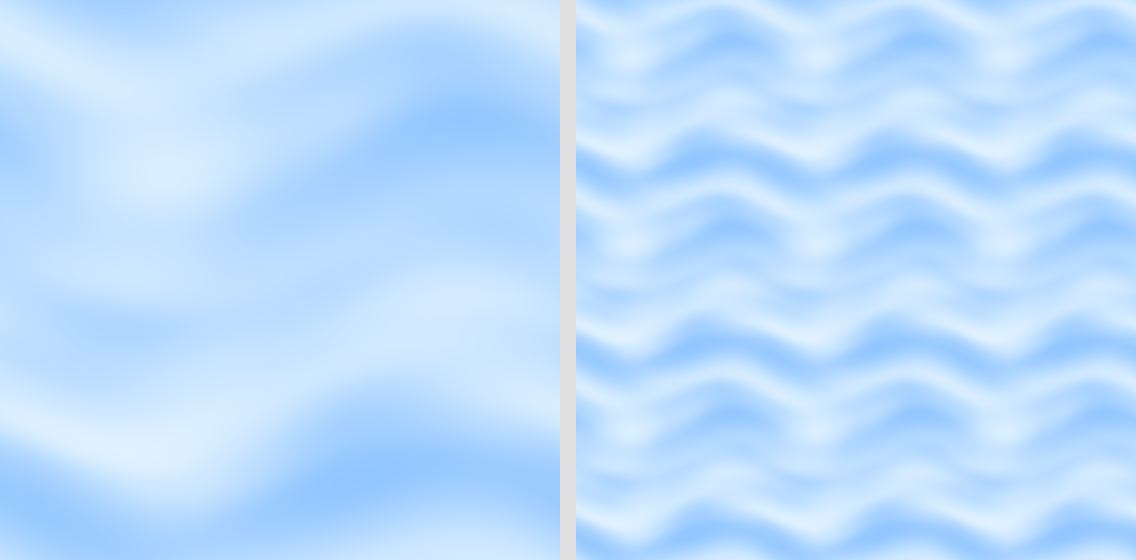
Left, the tile; right, the same tile 3 across and 3 down.
Write a WebGL 1 fragment shader that draws this texture.

```glsl
precision highp float;

uniform vec2 u_resolution;

#define DEEP_BLUE vec3(0.57, 0.775, 1.0)
#define PALE_BLUE vec3(0.90, 0.96, 1.0)
#define STREAK_CELLS vec2(2.0, 5.0)
#define DETAIL_CELLS vec2(3.0, 7.0)
#define STREAK_GAIN 1.0
#define DETAIL_GAIN 0.4
#define WAVE_HEIGHT 0.06
#define WAVE_TROUGH 0.3
#define SWAY 0.05
#define EDGE_SHARPNESS 0.035
#define SEED 3.0

const float TAU = 6.28319;

// Random gradient per lattice point, stretched vertically to favour flat streaks
vec2 latticeGradient(vec2 cell, vec2 period, float seed) {
    cell = mod(cell, period);
    float angle = TAU * fract(sin(dot(cell, vec2(127.1, 311.7)) + seed * 74.7) * 43758.5);
    return vec2(0.7 * cos(angle), 1.2 * sin(angle));
}

// Gradient noise that wraps after a whole number of cells
float tiledNoise(vec2 uv, vec2 period, float seed) {
    vec2 p = uv * period;
    vec2 cell = floor(p);
    vec2 f = p - cell;
    vec2 fade = f * f * f * (f * (f * 6.0 - 15.0) + 10.0);
    vec2 right = vec2(1.0, 0.0);
    vec2 up = vec2(0.0, 1.0);
    float a = dot(latticeGradient(cell, period, seed), f);
    float b = dot(latticeGradient(cell + right, period, seed), f - right);
    float c = dot(latticeGradient(cell + up, period, seed), f - up);
    float d = dot(latticeGradient(cell + 1.0, period, seed), f - 1.0);
    return mix(mix(a, b, fade.x), mix(c, d, fade.x), fade.y);
}

// Broad streaks plus a softer, finer layer
float streaks(vec2 uv) {
    float broad = tiledNoise(uv, STREAK_CELLS, SEED);
    float fine = tiledNoise(uv + vec2(0.17, 0.07), DETAIL_CELLS, SEED + 5.0);
    return STREAK_GAIN * broad + DETAIL_GAIN * fine;
}

void main() {
    vec2 uv = gl_FragCoord.xy / u_resolution;

    // Bend the streaks along one wave per tile
    vec2 bent = uv;
    bent.y += WAVE_HEIGHT * cos(TAU * (uv.x - WAVE_TROUGH));
    bent.x += SWAY * sin(TAU * uv.y);

    // Shift by brightness: crisper lower edges, softer upper ones
    bent.y += EDGE_SHARPNESS * streaks(bent);

    float brightness = smoothstep(-0.75, 0.75, streaks(bent));
    gl_FragColor = vec4(mix(DEEP_BLUE, PALE_BLUE, brightness), 1.0);
}
```
